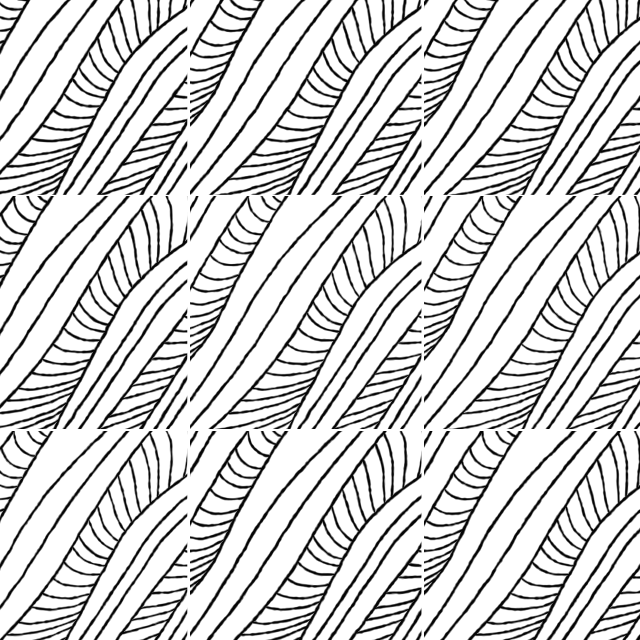
This pattern is drawn by a Shadertoy shader. Its source:

```glsl
// Hand-inked flowing bands in a square tile that repeats with visible seams.
// Each long stroke is a bent curve x(y); three bands hold curved rungs found by
// inverting a sheared rung formula. Noise roughens the path and the ink width.

#define REPEATS 2.733                // tiles across the canvas height
#define SEAM vec2(0.297, 0.307)      // a tile corner, from the top left
#define STROKE 0.0058                // half width of long strokes, in tiles
#define RUNG 0.0046                  // half width of rungs
#define RUNG_COUNT 16.0              // rungs per tile height
#define RUNG_JITTER 0.34             // uneven spacing of rungs
#define WOBBLE 0.005                 // drift of the pen
#define ROUGHNESS 0.0032             // variation of ink width
#define SEAM_GAP vec2(0.012, 0.007)  // blank strip at right and bottom of a tile
#define INK vec3(0.02)
#define PAPER vec3(1.0)

// Curve coefficients: middle x, slope, upper bend, lower bend
const vec4 LADDER_SIDES[6] = vec4[6](
    vec4(-0.055, 0.50, 0.20, 0.00), vec4(0.132, 0.45, 0.22, 1.20),
    vec4( 0.495, 0.55, 0.25, 0.55), vec4(0.680, 0.53, 1.50, 0.00),
    vec4( 0.980, 0.75, 2.00, 0.00), vec4(1.106, 0.64, 0.00, 0.00));
const vec4 RIBS[8] = vec4[8](
    vec4(-0.22, 0.50, 0.00, 0.00), vec4(-0.17, 0.50, 0.10, 0.00),
    vec4(0.235, 0.54, 0.55, 0.25), vec4(0.36, 0.60, 0.30, 0.30),
    vec4(0.79, 0.64, 1.20, 0.05), vec4(0.858, 0.67, 2.00, 0.00),
    vec4(1.156, 0.62, 0.00, 0.00), vec4(1.23, 0.66, 0.00, 0.00));
// Rung shape per ladder: drop at the top, loss of drop with height, sag
const vec3 RUNG_SHAPES[3] = vec3[3](
    vec3(0.11, 0.30, 0.025), vec3(0.28, 0.40, 0.020), vec3(0.13, 0.22, 0.004));

float hash(vec2 p) {
    vec3 q = fract(vec3(p.xyx) * 0.1031);
    q += dot(q, q.yzx + 33.33);
    return fract((q.x + q.y) * q.z);
}

float noise(vec2 p) {
    vec2 i = floor(p), f = fract(p);
    f = f * f * (3.0 - 2.0 * f);
    return mix(mix(hash(i), hash(i + vec2(1, 0)), f.x),
               mix(hash(i + vec2(0, 1)), hash(i + vec2(1, 1)), f.x), f.y);
}

float curveX(float y, vec4 k) {
    float up = min(y - 0.5, 0.0), down = max(y - 0.5, 0.0);
    return k.x - k.y * (y - 0.5) + k.z * up * up - k.w * down * down;
}

float curveDistance(vec2 p, vec4 k) {
    float slope = -k.y + 2.0 * k.z * min(p.y - 0.5, 0.0) - 2.0 * k.w * max(p.y - 0.5, 0.0);
    return abs(p.x - curveX(p.y, k)) / sqrt(1.0 + slope * slope);
}

// Position across a ladder: 0 on the left side, 1 on the right side
float across(vec2 p, vec4 left, vec4 right) {
    float x = curveX(p.y, left);
    return (p.x - x) / (curveX(p.y, right) - x);
}

// Height, in rungs, at which the rung through p leaves the left side
float rungCoord(vec2 p, vec4 left, vec4 right, vec3 shape) {
    float s = clamp(across(p, left, right), -0.1, 1.1);
    float start = p.y - shape.x * s - 4.0 * shape.z * s * (1.0 - s);
    return RUNG_COUNT * start / (1.0 - shape.y * s);
}

float rungDistance(vec2 p, vec4 left, vec4 right, vec3 shape) {
    float s = across(p, left, right);
    if (s < 0.0 || s > 1.0) return 1.0;
    vec2 e = vec2(0.001, 0.0);
    float c = rungCoord(p, left, right, shape);
    vec2 gradient = vec2(rungCoord(p + e, left, right, shape) - c,
                         rungCoord(p + e.yx, left, right, shape) - c) / e.x;
    float id = floor(c + 0.5);
    float offset = RUNG_JITTER * (hash(vec2(id + 40.0, shape.x * 100.0)) - 0.5);
    return abs(c - id - offset) / max(length(gradient), 0.001);
}

void mainImage(out vec4 fragColor, in vec2 fragCoord) {
    // Tile space, with y running down
    vec2 uv = fragCoord / iResolution.y;
    vec2 grid = (vec2(uv.x, 1.0 - uv.y) - SEAM) * REPEATS;
    vec2 tile = floor(grid), cell = fract(grid);
    float aa = REPEATS / iResolution.y;

    // Pen drift is shared by all tiles; ink weight differs a little in each
    vec2 p = cell + WOBBLE * (vec2(noise(cell * 22.0), noise(cell * 22.0 + 57.0)) - 0.5);
    float rough = ROUGHNESS * (noise(cell * 75.0 + tile * 13.0 + 90.0) - 0.5);
    rough += 0.0008 * (hash(tile + 17.0) - 0.5);

    // Signed distance to the nearest ink edge
    float d = 1.0;
    for (int i = 0; i < 8; i++) d = min(d, curveDistance(p, RIBS[i]) - STROKE);
    for (int i = 0; i < 3; i++) {
        vec4 left = LADDER_SIDES[2 * i], right = LADDER_SIDES[2 * i + 1];
        d = min(d, min(curveDistance(p, left), curveDistance(p, right)) - STROKE);
        d = min(d, rungDistance(p, left, right, RUNG_SHAPES[i]) - RUNG);
    }
    float ink = 1.0 - smoothstep(-aa, aa, d - rough);

    // Blank strips along the seams
    vec2 keep = clamp((1.0 - SEAM_GAP - cell) / aa + 0.5, 0.0, 1.0);
    fragColor = vec4(mix(PAPER, INK, ink * keep.x * keep.y), 1.0);
}
```
